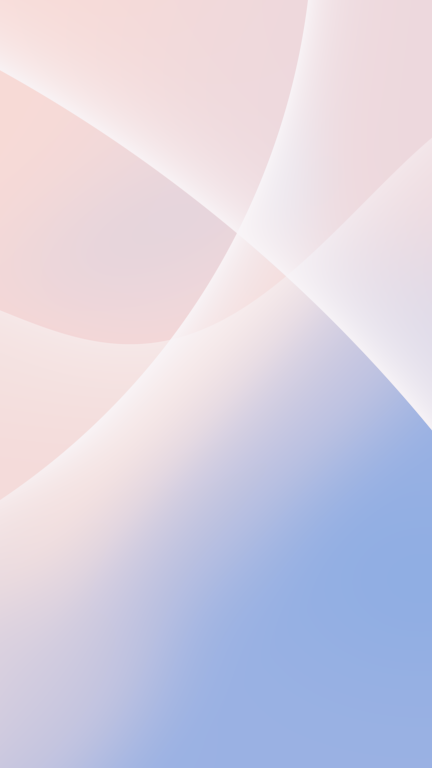
A WebGL 2 fragment shader for this background:

```glsl
#version 300 es
precision highp float;
// Soft pastel backdrop: three sweeping curves split a rose sky from a blue field.
// Each curve is a signed distance; its sides choose the panel colours, and a
// one-sided exponential falloff gives it a crisp edge with a white glow.

uniform vec2 u_resolution;
out vec4 fragColor;

// Lengths are in canvas widths, with y pointing up.
const float HEIGHT = 1.778;
const vec2 STEEP_CENTER = vec2(-0.905, 1.976);
const float STEEP_RADIUS = 1.630;
const vec2 WIDE_CENTER = vec2(-1.690, -1.429);
const float WIDE_RADIUS = 3.482;
const vec2 BOWL_BOTTOM = vec2(0.301, 0.981);
const vec3 BOWL_SHAPE = vec3(1.15, 0.58, -1.18);
const vec2 FIELD_AXIS = vec2(0.768, -0.640);

const vec3 WHITE = vec3(0.975, 0.960, 0.970);
const vec3 ICE = vec3(0.895, 0.905, 0.950);
const vec3 PEACH = vec3(0.970, 0.855, 0.840);
const vec3 ROSE = vec3(0.930, 0.847, 0.865);
const vec3 BLUSH = vec3(0.960, 0.840, 0.840);
const vec3 SHELL = vec3(0.955, 0.872, 0.865);
const vec3 MAUVE = vec3(0.890, 0.830, 0.862);
const vec3 LILAC = vec3(0.860, 0.820, 0.875);
const vec3 LAVENDER = vec3(0.770, 0.770, 0.875);
const vec3 BLUE = vec3(0.605, 0.695, 0.890);
const vec3 DEEP_BLUE = vec3(0.560, 0.680, 0.890);

// Antialiased mask of the positive side of a curve.
float side(float d) {
    float aa = 0.8 / u_resolution.x;
    return smoothstep(-aa, aa, d);
}

// Glow that starts at a curve and fades on its positive side.
float glow(float d, float width) {
    return side(d) * exp(-max(d, 0.0) / width);
}

// Round spot with a Gaussian falloff.
float spot(vec2 p, vec2 center, vec2 size) {
    vec2 q = (p - center) / size;
    return exp(-dot(q, q));
}

// Approximate distance above the lopsided quartic bowl.
float bowlDistance(vec2 p) {
    float x = p.x - BOWL_BOTTOM.x;
    float rise = x * x * dot(BOWL_SHAPE, vec3(1.0, x, x * x));
    float slope = x * dot(BOWL_SHAPE, vec3(2.0, 3.0 * x, 4.0 * x * x));
    return (p.y - BOWL_BOTTOM.y - rise) / sqrt(1.0 + slope * slope);
}

// Diagonal ramp from shell pink to blue.
vec3 fieldColor(vec2 p) {
    float t = dot(p - vec2(0.0, HEIGHT), FIELD_AXIS);
    vec3 color = mix(SHELL, LILAC, smoothstep(0.86, 1.08, t));
    color = mix(color, LAVENDER, smoothstep(0.98, 1.19, t));
    color = mix(color, BLUE, smoothstep(1.14, 1.46, t));
    // Blue pools: one at the lower middle, a deeper one at the right.
    color = mix(color, BLUE, 0.6 * spot(p, vec2(0.56, 0.26), vec2(0.20, 0.22)));
    color = mix(color, DEEP_BLUE, 0.9 * spot(p, vec2(0.97, 0.44), vec2(0.36, 0.26)));
    // The lower left corner is greyer than the ramp.
    return mix(color, mix(LILAC, LAVENDER, 0.5), 0.6 * spot(p, vec2(0.0, 0.24), vec2(0.26, 0.24)));
}

void main() {
    vec2 p = gl_FragCoord.xy / u_resolution;
    p.y *= HEIGHT;

    float steep = length(p - STEEP_CENTER) - STEEP_RADIUS;
    float wide = length(p - WIDE_CENTER) - WIDE_RADIUS;
    float bowl = bowlDistance(p);
    float right = side(steep);
    float upper = side(wide);
    float inside = side(bowl);

    // Sky above the wide arc, cooling to lavender at the right.
    vec3 sky = mix(PEACH, ROSE, smoothstep(0.0, 0.85, p.x + 0.4 * (HEIGHT - p.y)));
    float cool = (1.0 - inside) * smoothstep(1.40, 0.96, p.y);
    sky = mix(sky, mix(LAVENDER, WHITE, 0.4), cool * 0.85);

    // Bowl panel, with a tilted mauve heart and a blush rim.
    vec3 panel = mix(PEACH, ROSE, smoothstep(0.1, 0.8, p.x + 0.5 * (HEIGHT - p.y)));
    vec2 tilted = vec2(p.x, p.y - 0.35 * (p.x - 0.36));
    panel = mix(panel, MAUVE, 0.8 * spot(tilted, vec2(0.36, 1.24), vec2(0.36, 0.17)));
    panel = mix(panel, BLUSH, 0.8 * exp(-max(bowl, 0.0) / 0.09));
    panel = mix(panel, SHELL, 0.5 * right);

    // Lower panels: shell pink left of the steep arc, blue field right of it.
    vec3 shell = mix(SHELL, BLUSH, 0.5 * smoothstep(0.95, 0.65, p.y));
    vec3 lower = mix(shell, fieldColor(p), right);

    vec3 color = mix(mix(lower, panel, inside), sky, upper);

    // Glows along the three curves.
    float icy = right * upper * spot(p, vec2(0.64, 1.36), vec2(0.11, 0.22));
    color = mix(color, ICE, 0.6 * icy);
    float steepFade = mix(0.50, 0.92, smoothstep(0.55, 0.80, p.y));
    color = mix(color, WHITE, steepFade * glow(steep, mix(0.085, 0.060, upper)));
    color = mix(color, WHITE, 0.90 * glow(wide, 0.085));
    float rim = mix(0.42, 0.50, right * upper);
    color = mix(color, WHITE, rim * glow(-bowl, 0.11));

    fragColor = vec4(color, 1.0);
}
```
